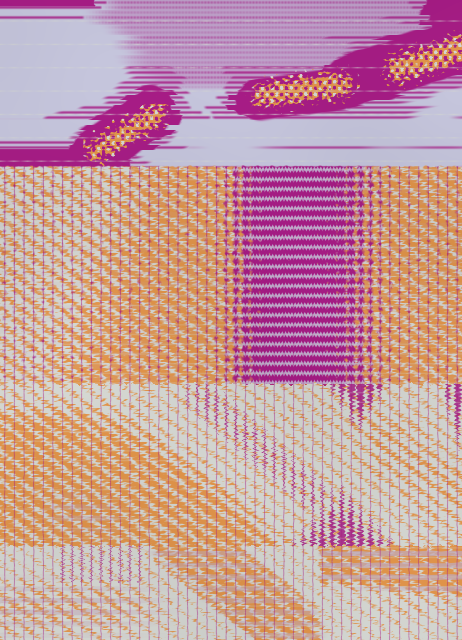
Give the GLSL for this pattern, as a Shadertoy shader.

```glsl
// A woven cloth in four bands: magenta clouds over lavender, then orange twill,
// a magenta panel and pale cloth crossed by warp threads.
// Soft density fields are thresholded against jagged stitches.
#define COLUMNS 48.0
#define ROWS 66.0
#define HATCH_ROWS 128.0
#define SOFTNESS 0.3
#define RAGGED 0.06
#define TWILL_PERIOD 1.55
#define MAGENTA vec3(0.65, 0.11, 0.52)
#define ORANGE vec3(0.88, 0.58, 0.29)
#define PAPER vec3(0.83, 0.84, 0.82)
#define LAVENDER vec3(0.77, 0.77, 0.86)
#define MAUVE vec3(0.76, 0.67, 0.73)

float hash(vec2 p) {
  p = fract(p * vec2(0.1031, 0.1137));
  p += dot(p, p.yx + 33.33);
  return fract((p.x + p.y) * p.x * 17.0);
}

float corner(vec2 cell, vec2 offset) {
  float angle = 6.2832 * hash(cell + 19.0);
  return dot(vec2(cos(angle), sin(angle)), offset);
}

float noise(vec2 p) {
  vec2 i = floor(p), f = fract(p), u = f * f * (3.0 - 2.0 * f), e = vec2(1, 0);
  return mix(mix(corner(i, f), corner(i + e, f - e), u.x),
    mix(corner(i + e.yx, f - e.yx), corner(i + 1.0, f - 1.0), u.x), u.y);
}

float zigzag(float t) { return abs(fract(t) - 0.5) * 4.0 - 1.0; }
float inside(float d, float soft) { return 1.0 - smoothstep(-soft, soft, d); }
float cover(float d) { return smoothstep(-SOFTNESS, SOFTNESS, d); }

float capsule(vec2 p, vec4 ends, float r) {
  vec2 scale = vec2(0.723, 1), a = (p - ends.xy) * scale, b = (ends.zw - ends.xy) * scale;
  return length(a - b * clamp(dot(a, b) / dot(b, b), 0.0, 1.0)) - r;
}

// Diagonal stitches falling to the right, as a threshold near 0..1
float twill(vec2 g) {
  float slip = 0.25 * zigzag(g.y * 2.3 + g.x * 0.4) + 0.45 * noise(g * vec2(1.3, 3));
  float stripe = abs(fract((g.y - 0.75 * g.x + slip) / TWILL_PERIOD) - 0.5) * 2.0;
  return stripe + 0.5 * noise(g * vec2(2, 5));
}

// Top band: clouds with horizontal streaks and orange checks
vec3 cloudBand(vec2 p, vec2 g, float px) {
  float row = floor(p.y * HATCH_ROWS), h = hash(vec2(row, 2));
  vec2 q = p + vec2(RAGGED * noise(vec2(p.x * 3.0, row * 0.73)), 0);
  float cloud = min(capsule(q, vec4(0.19, 0.755, 0.33, 0.825), 0.043), max(q.y - 0.768, q.x - 0.28));
  cloud = min(cloud, capsule(q, vec4(0.555, 0.845, 0.74, 0.86), 0.033));
  cloud = min(cloud, capsule(q, vec4(0.76, 0.873, 1, 0.932), 0.043));
  cloud = min(cloud, capsule(q, vec4(0.97, 0.93, 1, 1.05), 0.04));
  cloud = min(cloud, max(0.989 - q.y, q.x - 0.18));

  float field = smoothstep(-0.04, 0.04, q.x - 0.21 - 0.9 * (1.0 - p.y)) * smoothstep(0.855, 0.875, p.y);
  float sparse = step(0.72, h) * smoothstep(0.36, 0.46, q.x) * step(p.y, 0.82)
    * smoothstep(-0.2, 0.1, noise(vec2(p.x * 5.0, row)));
  float streak = inside(cloud - 0.045 * h * h, 0.004);
  float thread = inside(abs(fract(p.y * HATCH_ROWS) - 0.5) - 0.25, 0.25);
  float comb = 0.75 + 0.25 * zigzag(g.x * 3.0);
  float lines = max(field * (0.2 + 0.35 * h) * comb, max(sparse * 0.7, streak * 0.8));
  vec3 color = mix(LAVENDER, MAGENTA, 0.2 * field);
  color = mix(color, MAGENTA, max(lines * thread, inside(cloud, 0.0025)));

  float spots = min(capsule(p, vec4(0.21, 0.763, 0.335, 0.82), 0.014),
    capsule(p, vec4(0.575, 0.852, 0.74, 0.868), 0.017));
  spots = min(spots, capsule(p, vec4(0.865, 0.892, 1.01, 0.927), 0.018));
  float check = sin(g.x * 6.28) * sin(g.y * 5.0) + 0.8 * noise(g * vec2(2, 6));
  color = mix(color, mix(ORANGE, PAPER, smoothstep(0.3, 0.8, check)),
    inside(spots + 0.03 * noise(g * vec2(2, 3)), 0.004) * smoothstep(-0.7, -0.2, check));
  float pick = inside(abs(fract(p.y * 27.4) - 0.5) / 27.4 - 0.0007, px);
  return mix(color, PAPER, pick * (0.5 + 0.3 * zigzag(g.x * 0.7)));
}

// Lower bands: densities of orange, magenta and mauve
vec3 densities(vec2 p) {
  float x = p.x, y = p.y;
  if (y > 0.4) {
    float panel = smoothstep(0.44, 0.61, x) * (1.0 - smoothstep(0.66, 0.88, x));
    return vec3(0.36 + 0.36 * smoothstep(-0.07, 0.13, x + 0.09 - 0.5 * y), panel, 0.12);
  }
  if (y > 0.147) {
    float hill = 0.355 - 0.75 * pow(max(x - 0.15, 0.0), 1.6);
    float ridge = (y - 0.3 + 0.45 * (x - 0.85)) / 0.06;
    float orange = 0.12 + 0.54 * smoothstep(-0.04, 0.03, hill - y)
      + 0.24 * exp(-ridge * ridge) * smoothstep(0.68, 0.85, x);
    float tufts = max(1.0 - abs(x - 0.775) / 0.075 - (0.4 - y) / 0.08,
      0.9 - abs(x - 0.74) / 0.14 - (y - 0.147) / 0.11);
    tufts = max(tufts, 0.9 - (1.0 - x) / 0.06 - (0.4 - y) / 0.14);
    float trail = 0.16 * inside(capsule(p, vec4(0.43, 0.385, 0.69, 0.22), 0.02), 0.015);
    return vec3(orange, max(tufts, trail), 0.5 * inside(capsule(p, vec4(0.15, 0.2, 0.22, 0.19), 0.02), 0.03));
  }
  float sash = inside(capsule(p, vec4(0.39, 0.16, 0.63, 0.015), 0.048), 0.012);
  float block = smoothstep(0.685, 0.7, x) * smoothstep(-0.012, 0.012, y - 0.135 + 0.065 * x);
  float rise = (y - 0.05) / 0.04, haze = exp(-rise * rise) * (1.0 - smoothstep(0.2, 0.42, x));
  float tail = 0.15 * smoothstep(0.7, 0.9, x) * smoothstep(0.02, 0.06, y);
  float wisps = 0.07 * step(0.13, x) * step(x, 0.31) * step(0.09, y);
  return vec3(0.02 + 0.66 * max(sash, block) + 0.36 * haze + tail, wisps, max(0.75 * block, 0.55 * max(sash, haze)));
}

vec3 twillBands(vec2 p, vec2 g, float px) {
  vec3 d = densities(p + vec2(0, 0.006 * noise(vec2(g.x * 2.0, 3))));
  vec3 color = mix(PAPER, ORANGE, cover(d.x - twill(g)));
  color = mix(color, MAUVE, d.z * smoothstep(-0.1, 0.5, sin(g.y * 5.2) + 0.7 * noise(g * vec2(0.7, 3))));

  // Magenta panel with combed weft, loose zigzag tufts below it
  float across = fract(g.x) - 0.5, fray = noise(g * vec2(2, 3));
  if (p.y > 0.4) {
    float threshold = 0.1 + 1.1 * abs(across) + 0.5 * fray;
    float weft = abs(fract(g.y + 0.12 * zigzag(g.x * 3.0)) - 0.5) - 0.19;
    color = mix(color, mix(MAGENTA, LAVENDER, 0.8 * inside(weft, 0.12)), cover(d.y - threshold));
  } else {
    float tuft = abs(across + 0.18 * zigzag(g.y * 2.4) + 0.3 * fray) - 0.5 * min(d.y, 0.85);
    color = mix(color, MAGENTA, 0.85 * inside(tuft, 0.12) * step(0.02, d.y));
  }

  // Warp threads and faint white weft
  float warp = inside(abs(across + 0.06 * noise(g * vec2(1, 2))) / COLUMNS - 0.001, px);
  color = mix(color, MAGENTA, 0.5 * warp);
  return mix(color, PAPER, 0.35 * inside(abs(fract(g.y) - 0.5) / ROWS - 0.0007, px));
}

void mainImage(out vec4 fragColor, in vec2 fragCoord) {
  vec2 p = fragCoord / iResolution.xy, g = vec2(p.x * COLUMNS, (1.0 - p.y) * ROWS);
  float px = 1.0 / iResolution.y, seam = 0.74 + 0.003 * noise(vec2(g.x * 2.0, 1));
  vec3 color = mix(twillBands(p, g, px), cloudBand(p, g, px), smoothstep(-px, px, p.y - seam));
  fragColor = vec4(color * (0.98 + 0.05 * noise(p * vec2(3, 4))), 1);
}
```
